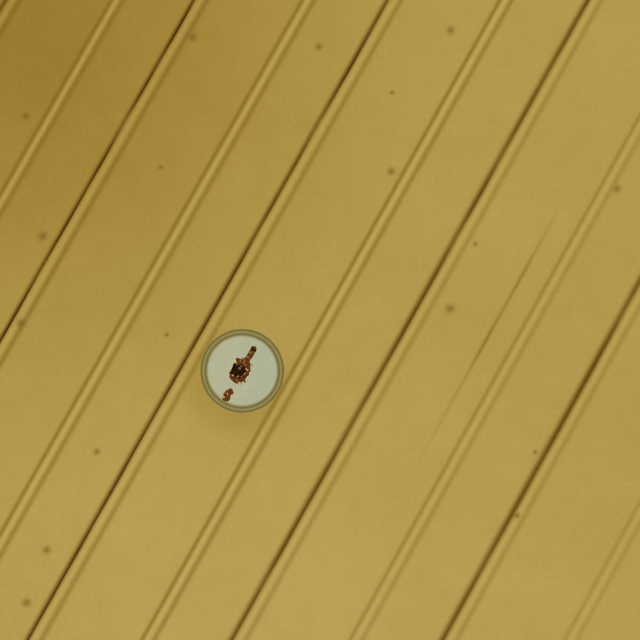
Reproduce this texture procedurally as a three.js fragment shader.

```glsl
// Yellow ribbed metal panels with slanted seams and a small round glass fixture.
varying vec2 vUv;

const vec3 PANEL = vec3(0.702, 0.600, 0.302);
const vec3 PANEL_SHADE = vec3(0.595, 0.465, 0.165);
const vec3 PANEL_LIGHT = vec3(0.735, 0.645, 0.355);
const vec3 GROOVE = vec3(0.500, 0.385, 0.125);
const vec3 RIDGE = vec3(0.775, 0.670, 0.350);
const vec3 SEAM = vec3(0.410, 0.290, 0.075);
const vec3 SEAM_CORE = vec3(0.220, 0.145, 0.030);
const vec3 GLASS = vec3(0.695, 0.705, 0.575);
const vec3 RIM = vec3(0.390, 0.345, 0.155);
const vec3 RIM_LIGHT = vec3(0.640, 0.600, 0.390);
const vec3 RUST = vec3(0.390, 0.220, 0.085);
const vec3 SOOT = vec3(0.120, 0.060, 0.035);

const float SLANT = 0.575;       // sideways run of a seam per unit of height
const float CONVERGE = 0.020;    // perspective change of the slant
const float FIRST_SEAM = 0.302;  // where seam zero meets the top edge
const float PITCH = 0.298;       // seam spacing at seam zero
const float PITCH_GROWTH = 0.005;
const float BEAD_PHASE = 0.570;  // place of the bead between two seams
const vec2 FIXTURE = vec2(0.3785, 0.4205);
const float FIXTURE_RADIUS = 0.0655;
const float SOFT = 0.0016;

vec2 hash2(vec2 p) {
  vec3 q = fract(p.xyx * vec3(0.1031, 0.1030, 0.0973));
  q += dot(q, q.yzx + 33.33);
  return fract((q.xx + q.yz) * q.zy);
}

float gradDot(vec2 cell, vec2 corner, vec2 f) {
  return dot(hash2(cell + corner) * 2.0 - 1.0, f - corner);
}

float gradientNoise(vec2 p) {
  vec2 c = floor(p), f = fract(p);
  vec2 u = f * f * f * (f * (f * 6.0 - 15.0) + 10.0);
  vec2 e = vec2(0.0, 1.0);
  return mix(mix(gradDot(c, e.xx, f), gradDot(c, e.yx, f), u.x),
             mix(gradDot(c, e.xy, f), gradDot(c, e.yy, f), u.x), u.y);
}

float line(float x, float center, float width) {
  float d = (x - center) / width;
  return exp(-d * d);
}

float capsule(vec2 p, vec2 a, vec2 b, float radius) {
  vec2 ab = b - a;
  return length(p - a - ab * clamp(dot(p - a, ab) / dot(ab, ab), 0.0, 1.0)) - radius;
}

float fill(float d) { return 1.0 - smoothstep(-SOFT, SOFT, d); }

float nearest(float x) { return x - floor(x + 0.5); }

// Sparse little stains, one candidate per cell
float specks(vec2 p) {
  vec2 cell = floor(p), h = hash2(cell + 17.0), k = hash2(cell + 71.0);
  vec2 q = fract(p) - 0.25 - 0.5 * h;
  q = vec2(q.x - 0.4 * q.y, q.y + 0.3 * q.x);
  return step(0.72, k.x) * exp(-dot(q, q) / mix(0.001, 0.005, k.y * k.y));
}

vec3 panels(vec2 uv) {
  float drop = 1.0 - uv.y;
  float lane = (uv.x + SLANT * drop) / (1.0 + CONVERGE * drop);
  float t = lane - FIRST_SEAM;
  float n = 2.0 * t / (PITCH + sqrt(PITCH * PITCH + 4.0 * PITCH_GROWTH * t));
  float pitch = PITCH + 2.0 * PITCH_GROWTH * n;
  float seam = nearest(n) * pitch;
  float bead = nearest(n - BEAD_PHASE) * pitch;
  float far = smoothstep(0.15, 1.25, lane);
  float wear = gradientNoise(vec2(lane * 30.0, drop * 13.0));

  // Broad light and mottling
  vec3 col = mix(PANEL, PANEL_SHADE, 0.85 * (1.0 - smoothstep(0.0, 0.75, length(uv - vec2(0.0, 1.0)))));
  col = mix(col, PANEL_LIGHT, 0.6 * smoothstep(0.6, 0.0, length((uv - vec2(0.45, 0.0)) * vec2(0.8, 1.0))));
  col += 0.014 * gradientNoise(uv * 7.0) + 0.012 * gradientNoise(uv * 28.0);

  // Raised bead: two grooves around a bright ridge
  float beadGain = mix(1.0, 0.45, smoothstep(0.8, 1.3, lane));
  col = mix(col, GROOVE, beadGain * 0.62 * line(bead, -0.001, 0.0042));
  col = mix(col, RIDGE, beadGain * 0.55 * line(bead, 0.008, 0.0045));
  col = mix(col, GROOVE, beadGain * 0.48 * line(bead, 0.0175, 0.0050));

  // Overlapping seam with its dark gap and softer shoulder
  float wobble = 0.0008 * wear;
  col = mix(col, RIDGE, 0.35 * line(seam, 0.011, 0.005));
  col = mix(col, GROOVE, (0.55 - 0.25 * far) * line(seam, 0.022, 0.005));
  col = mix(col, SEAM, (0.78 + 0.3 * wear) * line(seam, wobble, mix(0.0040, 0.0060, far)));
  float coreGain = mix(0.8, 0.25, far) * smoothstep(-0.5, 0.4, wear + 0.5 * drop);
  col = mix(col, SEAM_CORE, coreGain * line(seam, 0.0015 + wobble, 0.0017));

  // Long faint scratch and stains
  float span = smoothstep(0.30, 0.42, drop) * (1.0 - smoothstep(0.52, 0.76, drop));
  col = mix(col, GROOVE, span * (0.4 + 0.5 * wear) * line(lane, 1.054, 0.0035));
  col = mix(col, GROOVE * 0.85, 0.55 * specks(uv * 9.0 + 3.0));
  return col;
}

vec3 fixture(vec3 col, vec2 uv) {
  vec2 p = uv - FIXTURE;
  float r = length(p);
  float grain = gradientNoise(uv * 190.0);

  // Contact shadow, rim and glass
  col = mix(col, PANEL_SHADE, 0.35 * exp(-pow(length(p + vec2(0.006, 0.022)) / 0.078, 6.0)));
  vec3 disc = GLASS + 0.018 * gradientNoise(uv * 40.0) + 0.25 * p.x * vec3(-1.0, 0.0, 0.6);
  disc = mix(disc, RIM_LIGHT, smoothstep(0.052, 0.058, r));
  disc = mix(disc, RIM, 0.65 * line(r, 0.0575, 0.0028) + 0.75 * line(r, 0.0640, 0.0022));

  // Burnt fitting: core, upper arm and lower clip
  float rough = 0.0025 * grain;
  float arm = capsule(p, vec2(0.004, 0.010), vec2(0.018, 0.034), 0.0045) + rough;
  float core = capsule(p, vec2(-0.006, -0.006), vec2(0.001, 0.007), 0.0135) + 2.0 * rough;
  float clip = capsule(p, vec2(-0.025, -0.042), vec2(-0.020, -0.033), 0.0058) + rough;
  vec3 metal = mix(RUST, RIM_LIGHT, smoothstep(0.05, 0.4, grain));
  disc = mix(disc, metal, fill(min(arm, min(core, clip))));
  disc = mix(disc, SOOT, 0.85 * fill(length(p - vec2(-0.006, 0.000)) - 0.0105 + 3.0 * rough));
  disc = mix(disc, SOOT, 0.7 * fill(length(p - vec2(0.018, 0.034)) - 0.004));
  disc = mix(disc, RIM_LIGHT, 0.6 * fill(length(p - vec2(-0.004, 0.004)) - 0.0022));
  return mix(col, disc, fill(r - FIXTURE_RADIUS));
}

void main() {
  vec3 col = fixture(panels(vUv), vUv);
  col += 0.016 * gradientNoise(vUv * 150.0);
  gl_FragColor = vec4(col, 1.0);
}
```
